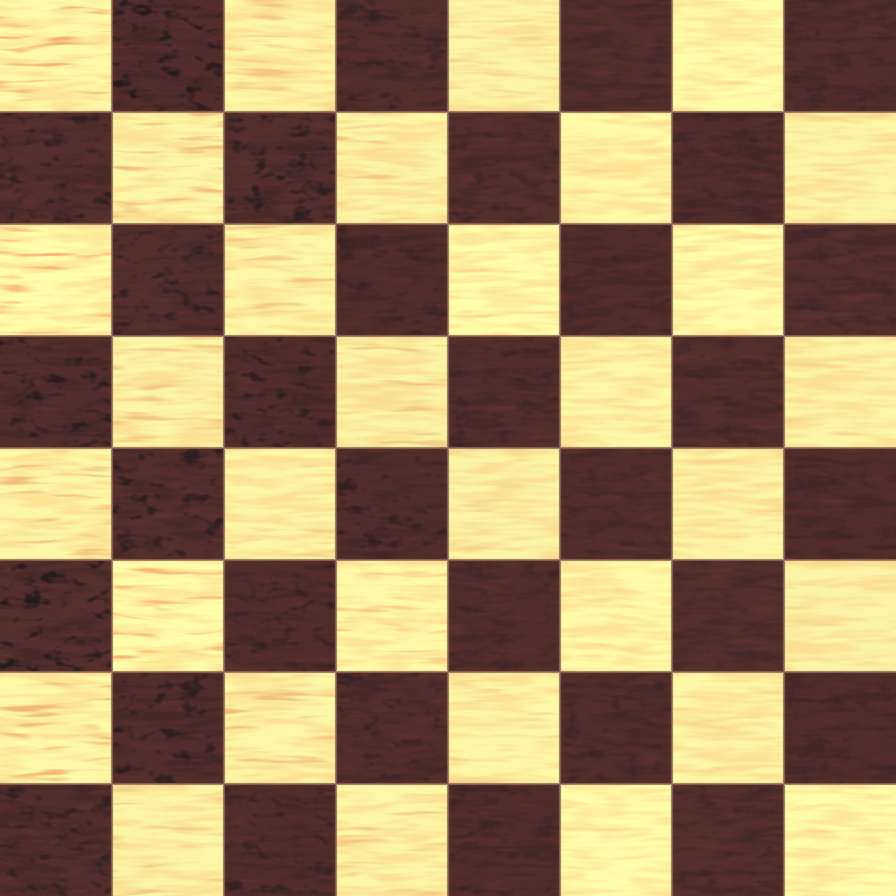
Reproduce this pattern procedurally as a WebGL 1 fragment shader.

```glsl
precision highp float;
// Wooden checkerboard of 8 by 8 squares, pale maple against dark mahogany.
// Each square is cut from its own patch of stretched gradient noise; the
// grain is rough on the left and calms down towards the right.

uniform vec2 u_resolution;

const float SQUARES = 8.0;
const float SEAM_WIDTH = 0.016;

const vec3 MAPLE_PALE = vec3(1.00, 0.98, 0.67);
const vec3 MAPLE_TAN = vec3(1.00, 0.89, 0.59);
const vec3 MAPLE_STREAK = vec3(0.96, 0.69, 0.45);
const vec3 MAHOGANY = vec3(0.33, 0.18, 0.18);
const vec3 MAHOGANY_DEEP = vec3(0.27, 0.16, 0.16);
const vec3 MAHOGANY_RED = vec3(0.40, 0.19, 0.19);
const vec3 MAHOGANY_BLACK = vec3(0.13, 0.10, 0.11);
const vec3 SEAM = vec3(0.58, 0.40, 0.32);

vec2 hash2(vec2 p) {
  vec3 q = fract(p.xyx * vec3(0.1031, 0.1030, 0.0973));
  q += dot(q, q.yzx + 33.33);
  return fract((q.xx + q.yz) * q.zy);
}

float cornerSlope(vec2 cell, vec2 offset) {
  float angle = 6.2832 * hash2(cell).x;
  return dot(vec2(cos(angle), sin(angle)), offset);
}

// Gradient noise, roughly -0.7 to 0.7
float noise(vec2 p) {
  vec2 i = floor(p);
  vec2 f = p - i;
  vec2 u = f * f * f * (f * (f * 6.0 - 15.0) + 10.0);
  vec2 e = vec2(1.0, 0.0);
  float low = mix(cornerSlope(i, f), cornerSlope(i + e.xy, f - e.xy), u.x);
  float high = mix(cornerSlope(i + e.yx, f - e.yx), cornerSlope(i + e.xx, f - e.xx), u.x);
  return mix(low, high, u.y);
}

// Horizontal fibres: coarse bands, gently bent, plus finer threads
float fibres(vec2 p, vec2 stretch) {
  p.y += 0.03 * noise(p * vec2(1.5, 2.0));
  return 0.65 * noise(p * stretch) + 0.5 * noise(p * stretch * vec2(2.3, 2.1) + 17.0);
}

vec3 maple(vec2 p, float roughness) {
  float bands = fibres(p, vec2(1.6, 12.0)) + 0.3 * noise(p * vec2(1.0, 3.0));
  float streaks = fibres(p + 41.0, vec2(1.3, 13.0));
  vec3 wood = mix(MAPLE_PALE, MAPLE_TAN, smoothstep(-0.25, 0.4, bands));
  return mix(wood, MAPLE_STREAK, roughness * smoothstep(0.08, 0.5, streaks));
}

vec3 mahogany(vec2 p, float roughness) {
  float bands = fibres(p, vec2(2.0, 11.0)) + 0.3 * noise(p * vec2(2.0, 4.0));
  float pores = noise(p * vec2(5.0, 10.0)) + 0.6 * noise(p * vec2(13.0, 22.0))
              + 0.5 * noise(p * vec2(1.5, 6.0));
  float glow = fibres(p + 23.0, vec2(2.5, 13.0));
  vec3 wood = mix(MAHOGANY, MAHOGANY_DEEP, smoothstep(-0.15, 0.4, bands));
  wood = mix(wood, MAHOGANY_RED, 0.6 * smoothstep(0.1, 0.5, glow));
  return mix(wood, MAHOGANY_BLACK, roughness * smoothstep(0.05, 0.7, pores));
}

// Distance to the nearest joint inside the board, leaving out its rim
float seamDistance(vec2 p) {
  vec2 joint = clamp(floor(p + 0.5), 1.0, SQUARES - 1.0);
  vec2 d = abs(p - joint);
  return min(d.x, d.y);
}

void main() {
  vec2 uv = gl_FragCoord.xy / u_resolution;
  vec2 board = uv * SQUARES;
  vec2 square = floor(board);
  float isLight = mod(square.x + square.y, 2.0);

  // Every square has its own cut of wood and its own wear
  vec2 random = hash2(square + 5.0);
  vec2 grain = board - square + floor(random * 150.0);
  float roughness = mix(0.85, 0.25, smoothstep(0.0, 0.75, uv.x));
  roughness *= 0.75 + 0.5 * random.y;

  vec3 colour = mix(mahogany(grain, roughness), maple(grain, roughness), isLight);
  colour *= 0.98 + 0.04 * random.x;

  // Thin brown joint, never narrower than a pixel
  float pixel = SQUARES / min(u_resolution.x, u_resolution.y);
  float seam = 1.0 - smoothstep(0.0, max(SEAM_WIDTH, pixel), seamDistance(board));
  gl_FragColor = vec4(mix(colour, SEAM, seam), 1.0);
}
```
